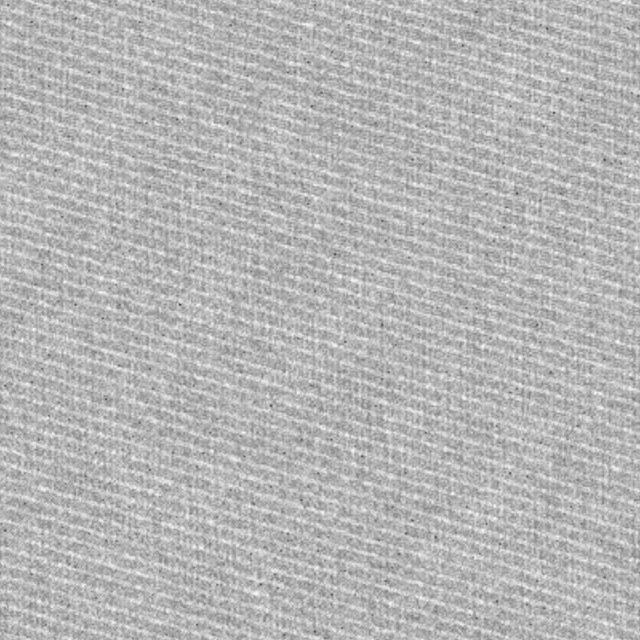
This texture is drawn by a three.js fragment shader. Its source:

```glsl
// Grey twill cloth: 45 pale diagonal ribs down and 13 across, falling to the right.
// Each rib is a nearly continuous line beaded by the warp threads; layered value
// noise adds fibre grain, dark flecks, thread streaks and faint wear.

varying vec2 vUv;

const vec2 RIBS = vec2(13.0, 45.0);
const float WARP_THREADS = 104.0;
const float TAU = 6.2831853;
const vec3 CLOTH_GREY = vec3(0.682);
const vec3 RIB_GREY = vec3(0.805);

float hash(vec2 p) {
  return fract(sin(dot(p, vec2(127.1, 311.7))) * 43758.5453);
}

// Value noise in 0..1 that wraps after a whole number of cells.
float noise(vec2 uv, vec2 cells, float seed) {
  vec2 p = uv * cells;
  vec2 i = floor(p);
  vec2 f = fract(p);
  f = f * f * (3.0 - 2.0 * f);
  vec2 a = mod(i, cells) + seed;
  vec2 b = mod(i + 1.0, cells) + seed;
  return mix(mix(hash(a), hash(vec2(b.x, a.y)), f.x),
             mix(hash(vec2(a.x, b.y)), hash(b), f.x), f.y);
}

// Noise centred on zero.
float grain(vec2 uv, vec2 cells, float seed) {
  return noise(uv, cells, seed) - 0.5;
}

// Diagonal ribs, lightly stepped and varied from thread to thread.
float ribs(vec2 uv, vec2 count, float threads) {
  float thread = floor(uv.x * threads);
  float steppedX = mix(uv.x, (thread + 0.5) / threads, 0.4);
  float wobble = 0.1 * grain(uv, vec2(52.0, 90.0), 5.0);
  float phase = count.y * uv.y + count.x * steppedX + wobble;
  float fromCentre = abs(fract(phase) - 0.5);
  float line = 1.0 - smoothstep(0.04, 0.25, fromCentre);
  float strength = mix(0.75, 1.15, hash(vec2(thread, floor(phase))));
  return line * strength;
}

// Upright threads showing as faint ticks of uneven strength.
float warpTicks(vec2 uv, float threads) {
  float strength = noise(uv, vec2(60.0, 90.0), 29.0);
  return strength * cos(TAU * threads * uv.x);
}

// Sparse round flecks, one possible in each cell.
float flecks(vec2 uv, float cells, float share, float seed) {
  vec2 p = uv * cells;
  vec2 id = floor(p) + seed;
  float present = step(1.0 - share, hash(id));
  float depth = mix(0.3, 1.0, hash(id + 57.0));
  float dotMask = 1.0 - smoothstep(0.15, 0.6, length(fract(p) - 0.5));
  return present * depth * dotMask;
}

void main() {
  vec2 uv = vUv;
  float rib = ribs(uv, RIBS, WARP_THREADS);
  vec3 color = mix(CLOTH_GREY, RIB_GREY, rib);

  // Fibre grain, slightly drawn out along the upright threads.
  color += 0.17 * grain(uv, vec2(256.0, 210.0), 11.0);
  color += 0.19 * grain(uv, vec2(400.0, 370.0), 23.0);
  color -= 0.035 * warpTicks(uv, WARP_THREADS);

  // Uneven warp and weft threads.
  color += 0.045 * grain(uv, vec2(190.0, 24.0), 37.0);
  color += 0.02 * grain(uv, vec2(24.0, 170.0), 41.0);

  // Broad, faint wear.
  color += 0.018 * grain(uv, vec2(9.0), 53.0);
  color += 0.03 * grain(uv, vec2(30.0), 67.0);

  // Dark pits, mostly between ribs.
  color -= 0.26 * flecks(uv, 190.0, 0.035, 71.0) * (1.0 - 0.6 * rib);

  gl_FragColor = vec4(clamp(color, 0.0, 1.0), 1.0);
}
```
